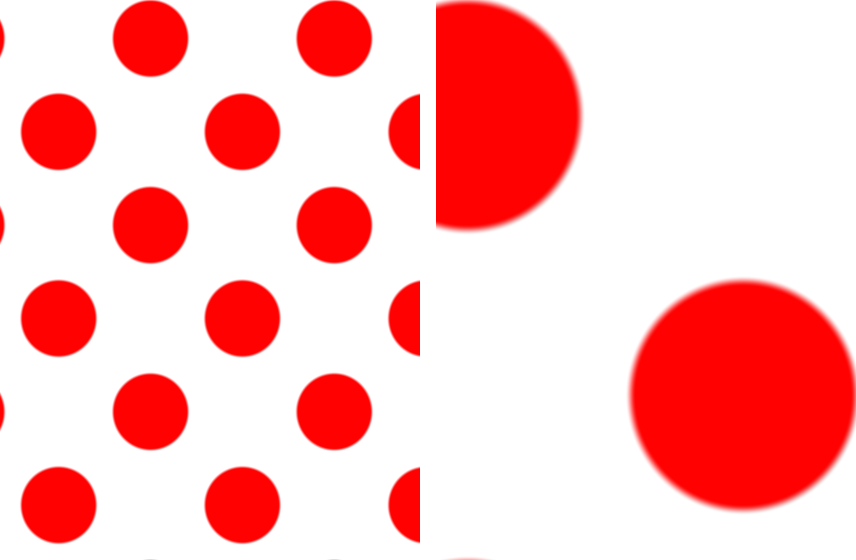
Left: the whole. Right: its middle third, enlarged.
Write a Shadertoy shader that draws this pattern.

```glsl
// Red polka dots on white, in a staggered lattice.
// Two rectangular grids, offset by half a cell, are folded into one cell each;
// the nearer dot gives a signed distance, which is smoothed into coverage.

// Lengths are fractions of the canvas height.
#define CELL       vec2(0.3281, 0.3333)
#define FIRST_DOT  vec2(0.1048, 0.0980)
#define DOT_RADIUS vec2(0.0671, 0.0681)
#define EDGE_SOFT  0.0032
#define DOT_COLOR  vec3(1.0, 0.005, 0.005)
#define BACKGROUND vec3(1.0)

// Offset from the nearest point of a rectangular grid.
vec2 foldToCell(vec2 p) {
    return p - CELL * floor(p / CELL + 0.5);
}

// Approximate signed distance to a slightly tall dot.
float dotDistance(vec2 p) {
    return (length(p / DOT_RADIUS) - 1.0) * DOT_RADIUS.x;
}

// Distance to the nearest dot of the two interleaved grids.
float polkaDistance(vec2 p) {
    float mainGrid = dotDistance(foldToCell(p));
    float staggeredGrid = dotDistance(foldToCell(p - 0.5 * CELL));
    return min(mainGrid, staggeredGrid);
}

void mainImage(out vec4 fragColor, in vec2 fragCoord) {
    vec2 p = fragCoord / iResolution.y - FIRST_DOT;

    // Keep the edge at least one pixel wide on small canvases.
    float edge = max(EDGE_SOFT, 0.75 / iResolution.y);
    float coverage = 1.0 - smoothstep(-edge, edge, polkaDistance(p));

    fragColor = vec4(mix(BACKGROUND, DOT_COLOR, coverage), 1.0);
}
```
